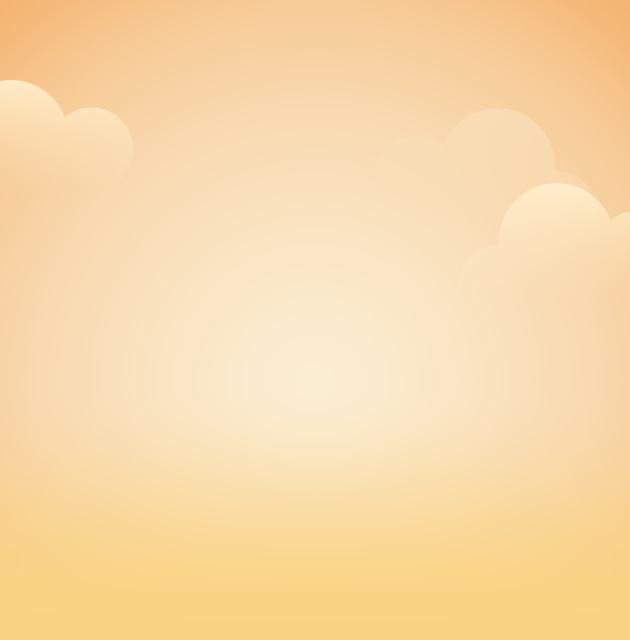
Reproduce this background procedurally as a Shadertoy shader.

```glsl
// A warm, hazy sky: a cream glow fading to peach and orange, with a golden
// haze rising from below. Three soft clouds share one distance function,
// which is mirrored, tinted and faded downwards for each of them.

const vec3 CREAM  = vec3(0.984, 0.929, 0.822);
const vec3 SAND   = vec3(0.980, 0.898, 0.768);
const vec3 PEACH  = vec3(0.974, 0.850, 0.690);
const vec3 APRICOT = vec3(0.968, 0.800, 0.598);
const vec3 ORANGE = vec3(0.957, 0.705, 0.440);
const vec3 GOLD   = vec3(0.980, 0.828, 0.508);
const vec3 CLOUD_LIGHT = vec3(1.000, 0.930, 0.790);
const vec3 CLOUD_DIM   = vec3(0.978, 0.872, 0.718);

const float CLOUD_TOP = 0.090;
const float CLOUD_BASE = -0.090;

// Radial colour ramp around the glow
vec3 glowColor(float radius) {
    vec3 color = mix(CREAM, SAND, smoothstep(0.0, 0.26, radius));
    color = mix(color, PEACH, smoothstep(0.18, 0.48, radius));
    color = mix(color, APRICOT, smoothstep(0.40, 0.62, radius));
    return mix(color, ORANGE, smoothstep(0.56, 0.80, radius));
}

float circleDistance(vec2 p, vec2 center, float radius) {
    return length(p - center) - radius;
}

float boxDistance(vec2 p, vec2 center, vec2 halfSize) {
    vec2 d = abs(p - center) - halfSize;
    return length(max(d, 0.0)) + min(max(d.x, d.y), 0.0);
}

// Main dome at the origin, a shoulder on the right, a low puff on the left
float cloudDistance(vec2 p) {
    float dome = circleDistance(p, vec2(0.0), 0.090);
    float shoulder = circleDistance(p, vec2(0.126, -0.018), 0.065);
    float puff = circleDistance(p, vec2(-0.092, -0.071), 0.063);
    float body = boxDistance(p, vec2(0.016, -0.052), vec2(0.110, 0.031));
    return min(min(dome, shoulder), min(puff, body));
}

// Blend a cloud over the sky; facing is 1 or -1, falloff shapes the fade
vec3 addCloud(vec3 sky, vec2 p, vec2 center, float facing,
              vec3 tint, float opacity, float falloff, float pixel) {
    vec2 q = (p - center) * vec2(facing, 1.0);
    float coverage = 1.0 - smoothstep(-pixel, pixel, cloudDistance(q));
    float height = clamp((q.y - CLOUD_BASE) / (CLOUD_TOP - CLOUD_BASE), 0.0, 1.0);
    return mix(sky, tint, coverage * opacity * pow(height, falloff));
}

void mainImage(out vec4 fragColor, in vec2 fragCoord) {
    vec2 p = fragCoord / iResolution.y;
    float width = iResolution.x / iResolution.y;
    float pixel = 0.75 / iResolution.y;

    // Sky glow and golden haze
    vec2 glowCenter = vec2(0.5 * width, 0.397);
    vec3 color = glowColor(length(p - glowCenter));
    color = mix(color, GOLD, 1.0 - smoothstep(0.0, 0.40, p.y));

    // Clouds, from back to front
    color = addCloud(color, p, vec2(0.777, 0.741), -1.0, CLOUD_DIM, 0.80, 0.6, pixel);
    color = addCloud(color, p, vec2(0.870, 0.624), 1.0, CLOUD_LIGHT, 0.96, 1.3, pixel);
    color = addCloud(color, p, vec2(0.017, 0.785), 1.0, CLOUD_LIGHT, 0.96, 1.2, pixel);

    fragColor = vec4(color, 1.0);
}
```
